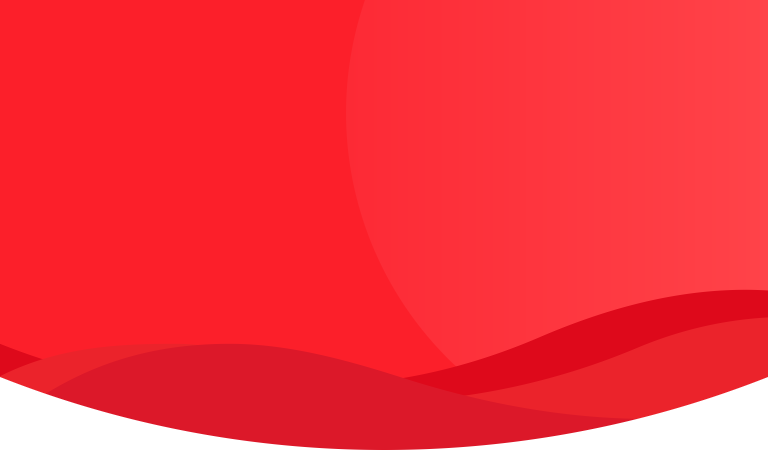
Write a WebGL 2 fragment shader that draws this background.

```glsl
#version 300 es
precision highp float;
// A red backdrop with a large pale disc, three layered waves and a curved white base.

#define ASPECT 1.7067
#define DISC vec3(1.540, 0.749, 0.771)
#define BASE_RADIUS 2.325
#define RED vec3(0.988, 0.122, 0.165)
#define DISC_LEFT vec3(0.990, 0.164, 0.208)
#define DISC_RIGHT vec3(1.000, 0.262, 0.286)
#define BACK_WAVE vec3(0.870, 0.036, 0.106)
#define MIDDLE_WAVE vec3(0.922, 0.137, 0.168)
#define FRONT_WAVE vec3(0.864, 0.094, 0.160)

uniform vec2 u_resolution;
out vec4 outColor;

// Smooth cubic between two knots, each holding x, height and slope.
float span(float x, vec3 a, vec3 b) {
    float width = b.x - a.x;
    float t = (x - a.x) / width;
    float s = 1.0 - t;
    float ease = t * t * (3.0 - 2.0 * t);
    return mix(a.y, b.y, ease) + width * t * s * (a.z * s - b.z * t);
}

// Wave crest through four knots.
float crest(float x, vec3 a, vec3 b, vec3 c, vec3 d) {
    if (x < b.x) return span(x, a, b);
    if (x < c.x) return span(x, b, c);
    return span(min(x, d.x + 0.06), c, d);
}

// Antialiased coverage of the region where the signed distance is negative.
float cover(float dist) {
    return clamp(0.5 - dist * u_resolution.y, 0.0, 1.0);
}

void main() {
    // Height is one unit; the composition is centred across the width.
    vec2 p = (gl_FragCoord.xy - vec2(0.5 * u_resolution.x, 0.0)) / u_resolution.y;
    p.x += 0.5 * ASPECT;

    // Disc with a horizontal gradient.
    float across = clamp((p.x - DISC.x + DISC.z) / (ASPECT - DISC.x + DISC.z), 0.0, 1.0);
    vec3 discColor = mix(DISC_LEFT, DISC_RIGHT, across);
    vec3 color = mix(RED, discColor, cover(length(p - DISC.xy) - DISC.z));

    // Waves, from back to front.
    float back = crest(p.x, vec3(0.0, 0.236, -0.40), vec3(0.896, 0.160, 0.17),
                       vec3(1.200, 0.251, 0.43), vec3(1.656, 0.356, 0.0));
    float left = span(p.x, vec3(0.0, 0.164, 0.50), vec3(0.389, 0.236, 0.0));
    float middle = p.x < 0.389 ? left
        : crest(p.x, vec3(0.389, 0.236, 0.0), vec3(1.027, 0.120, 0.14),
                vec3(1.416, 0.227, 0.42), vec3(1.756, 0.296, 0.0));
    float front = crest(p.x, vec3(0.100, 0.124, 0.62), vec3(0.511, 0.236, 0.0),
                        vec3(0.896, 0.160, -0.32), vec3(1.444, 0.069, 0.0));
    color = mix(color, BACK_WAVE, cover(p.y - back));
    color = mix(color, MIDDLE_WAVE, cover(p.y - middle));
    color = mix(color, FRONT_WAVE, cover(p.y - front));

    // White area below the wide bottom arc.
    float arc = length(p - vec2(0.5 * ASPECT, BASE_RADIUS)) - BASE_RADIUS;
    color = mix(vec3(1.0), color, cover(arc));

    outColor = vec4(color, 1.0);
}
```
